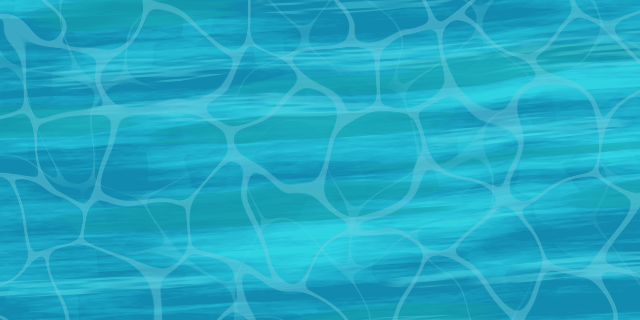
A WebGL 2 fragment shader for this texture:

```glsl
#version 300 es
precision highp float;
// Painted tropical water: tilted, dry-brushed strokes in turquoise tones,
// overlaid with pale caustic nets. The nets are warped Voronoi borders whose
// distances are blended smoothly, so the lines swell where they meet.
uniform vec2 u_resolution;
out vec4 fragColor;

float hash(vec2 p) {
  return fract(sin(dot(p, vec2(127.1, 311.7))) * 43758.5453);
}

vec2 hash2(vec2 p) {
  return vec2(hash(p), hash(p + 57.3));
}

float noise(vec2 p) {
  vec2 i = floor(p), f = fract(p);
  f = f * f * (3.0 - 2.0 * f);
  return mix(mix(hash(i), hash(i + vec2(1, 0)), f.x),
             mix(hash(i + vec2(0, 1)), hash(i + vec2(1, 1)), f.x), f.y);
}

float fbm(vec2 p) {
  float sum = 0.0, amp = 0.5;
  for (int i = 0; i < 4; i++) {
    sum += amp * noise(p);
    p = p * 2.03 + 11.7;
    amp *= 0.5;
  }
  return sum / 0.9375;
}

// Jittered cell centre; odd rows are shifted for a honeycomb-like layout
vec2 cellPoint(vec2 g) {
  return g + 0.5 + 0.62 * (hash2(g) - 0.5) + vec2(0.5 * mod(g.y, 2.0), 0.0);
}

// x: smooth distance to the nearest cell border, y: random value of the cell
vec2 cells(vec2 p) {
  vec2 base = floor(p), home = base, toHome = vec2(9.0);
  for (int j = -2; j <= 2; j++)
    for (int i = -2; i <= 2; i++) {
      vec2 g = base + vec2(i, j), d = cellPoint(g) - p;
      if (dot(d, d) < dot(toHome, toHome)) { toHome = d; home = g; }
    }
  float sum = 0.0;
  for (int j = -2; j <= 2; j++)
    for (int i = -2; i <= 2; i++) {
      vec2 d = cellPoint(home + vec2(i, j)) - p, across = d - toHome;
      if (i != 0 || j != 0)
        sum += exp(-18.0 * dot(0.5 * (d + toHome), normalize(across)));
    }
  return vec2(-log(sum) / 18.0, hash(home + 3.1));
}

vec2 warp(vec2 p, float freq, float amount) {
  return p + amount * (vec2(noise(p * freq), noise(p * freq + 31.0)) - 0.5);
}

// Dark, middle and bright water on one tone axis
vec3 waterColor(float tone) {
  vec3 mid = vec3(0.115, 0.69, 0.80);
  vec3 low = mix(vec3(0.065, 0.55, 0.69), mid, clamp(tone * 2.0, 0.0, 1.0));
  return mix(low, vec3(0.17, 0.80, 0.87), clamp(tone * 2.0 - 1.0, 0.0, 1.2));
}

void main() {
  vec2 p = gl_FragCoord.xy / u_resolution.y;
  float aa = max(0.002, 0.7 / u_resolution.y);

  // Brush space: tilted upwards to the right, with a slow sway
  vec2 b = vec2(p.x, p.y - 0.07 * p.x + 0.035 * noise(p * vec2(1.6, 2.5)));
  float bristle = noise(b * vec2(9.0, 150.0));
  float grain = noise(b * vec2(50.0, 210.0));

  // Broad washes and faint angular facets
  float tone = 0.5 + 1.75 * (fbm(b * vec2(1.0, 5.5) + 4.0) - 0.5);
  tone += 0.5 * (fbm(b * vec2(2.2, 28.0) + 19.0) - 0.5);
  tone += 0.15 * (cells(warp(p, 14.0, 0.05) * vec2(8.0, 10.0)).y - 0.5);

  // Layered strokes, one per grid cell, tapered and frayed towards the ends
  float green = 0.0, foam = 0.0;
  for (int i = 0; i < 9; i++) {
    float layer = float(i);
    vec2 size = vec2(0.6 + 0.09 * layer, 0.16 - 0.011 * layer);
    vec2 q = b / size + hash2(vec2(layer, 7.0)) * 9.0;
    q.x += 5.0 * hash(vec2(floor(q.y), layer));
    vec2 id = floor(q) + 23.0 * layer, f = fract(q) - 0.5;
    float reach = abs(f.x) * 2.0;
    float thick = (0.16 + 0.24 * hash(id)) * sqrt(max(0.0, 1.0 - reach * reach));
    float edge = (thick - abs(f.y + 0.1 * (noise(b * vec2(8.0, 3.0)) - 0.5))) * size.y;
    float mask = smoothstep(-aa, aa, edge) * smoothstep(1.0, 0.8, reach);
    mask *= mix(1.0, smoothstep(0.2, 0.7, bristle), smoothstep(0.3, 1.0, reach));
    float kind = hash(id + 5.5);
    tone += 0.42 * mask * (hash(id + 9.2) - 0.5);
    green = max(green, mask * step(0.955, kind));
    foam = max(foam, mask * step(kind, 0.04) * smoothstep(0.2, 0.8, bristle));
  }
  tone += 0.2 * (bristle - 0.5) + 0.14 * (grain - 0.5);

  vec3 color = waterColor(tone);
  color = mix(color, vec3(0.08, 0.63, 0.67), 0.6 * green);
  color = mix(color, vec3(0.38, 0.86, 0.90), 0.38 * foam);

  // Thin background net, fading in and out
  float thin = cells(warp(p, 4.5, 0.2) * vec2(3.1, 3.4) + 41.3).x;
  float fade = smoothstep(0.25, 0.6, noise(p * 3.5 + 8.0));
  color = mix(color, vec3(0.42, 0.82, 0.88),
              0.24 * fade * (1.0 - smoothstep(0.0, 6.0 * aa, thin)));

  // Main caustic net
  float net = cells(warp(p, 5.5, 0.17) * vec2(3.6, 3.9) + 12.4).x;
  float width = 0.014 + 0.022 * noise(p * 6.0 + 3.0);
  float line = 1.0 - smoothstep(width - 3.0 * aa, width + 4.0 * aa, net);
  color = mix(color, vec3(0.45, 0.80, 0.87), 0.43 * line);

  fragColor = vec4(color, 1.0);
}
```
